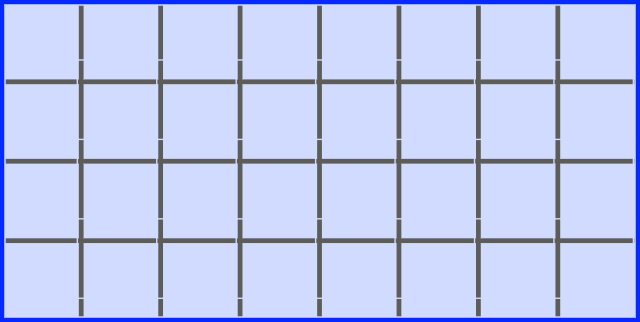
Reproduce this pattern procedurally as a Shadertoy shader.

```glsl
// A pale blue sheet ruled into 8 by 4 square cells by grey bars, in a blue frame.
// Bars are distances to the nearest grid line, cut once per cell by a hairline
// gap; each edge is smoothed over one pixel. One unit is the side of a cell.

const float CELL = 0.2467; // cell side as a share of canvas height

// Coverage of a shape with signed distance d, negative inside
float cover(float d, float pixel) {
    return clamp(0.5 - d / pixel, 0.0, 1.0);
}

// Signed offset to the nearest whole number
vec2 nearest(vec2 p) {
    return p - floor(p + 0.5);
}

void mainImage(out vec4 fragColor, in vec2 fragCoord) {
    float pixel = 1.0 / (CELL * iResolution.y);
    vec2 halfSize = 0.5 * iResolution.xy * pixel;
    vec2 p = fragCoord * pixel - halfSize;

    // Depth inward from the canvas edge
    vec2 inset = halfSize - abs(p);
    float depth = min(inset.x, inset.y);

    // Bars: x holds the upright ones, y the level ones
    vec2 grid = p + vec2(0.006, 0.003);
    vec2 bar = abs(nearest(grid)) - 0.030;

    // Hairline gaps: beside each crossing on level bars, above it on upright ones
    vec2 gap = abs(nearest(grid - vec2(-0.049, 0.275))) - 0.0086;
    float upright = cover(bar.x, pixel) * (1.0 - cover(gap.y, pixel));
    float level = cover(bar.y, pixel) * (1.0 - cover(gap.x, pixel));

    // Bars stop just short of the frame
    float ink = max(upright, level) * cover(0.072 - depth, pixel);
    float frame = cover(depth - 0.0534, pixel);

    vec3 color = mix(vec3(0.82, 0.86, 1.0), vec3(0.36, 0.36, 0.35), ink);
    color = mix(color, vec3(0.02, 0.16, 1.0), frame);
    fragColor = vec4(color, 1.0);
}
```
